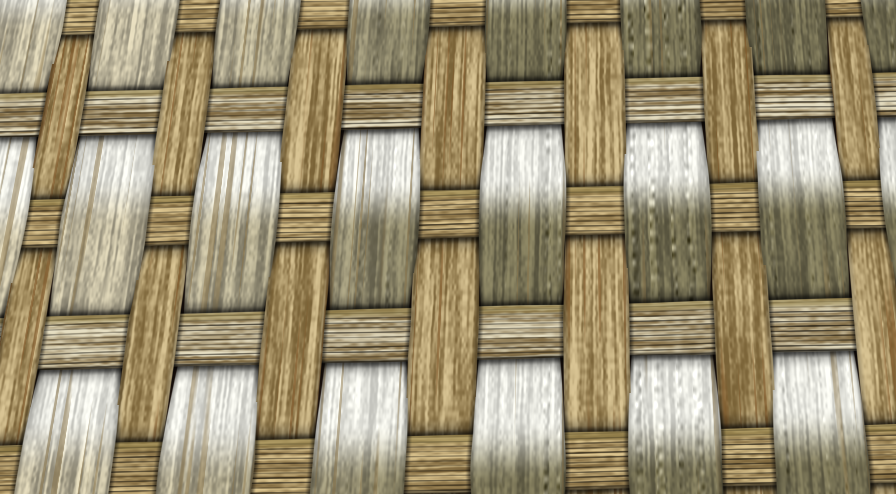
Reproduce this texture procedurally as a Shadertoy shader.

```glsl
float hash(vec2 p) {
    return fract(sin(dot(p, vec2(127.1, 311.7))) * 43758.5453);
}

float noise(vec2 p) {
    vec2 i = floor(p), f = fract(p);
    f = f * f * (3.0 - 2.0 * f);
    return mix(mix(hash(i), hash(i + vec2(1, 0)), f.x),
               mix(hash(i + vec2(0, 1)), hash(i + vec2(1, 1)), f.x), f.y);
}

// Streaks with speckle: p.x runs across the strip, p.y along it
float fibre(vec2 p, float seed) {
    p.x += 0.0016 * (noise(p * vec2(40.0, 28.0) + seed) - 0.5);
    float coarse = noise(vec2(p.x * 120.0, p.y * 3.0) + seed);
    float fine = noise(vec2(p.x * 400.0, p.y * 12.0) + seed * 1.7);
    float speckle = noise(p * vec2(420.0, 170.0) + seed);
    return smoothstep(0.15, 0.85, 0.26 * coarse + 0.5 * fine + 0.24 * speckle);
}

// Uneven spacing of the upright strips; whole indices are pale, halves are tan
float stripCentre(float i) {
    return 0.1497 * i - 0.0195 - 0.0182 * sin(0.838 * i);
}

// s is the position along the visible arch of the strip, 0 at its crest
vec3 paleColour(vec2 p, float s, float seed, float x) {
    float f = fibre(p, seed);
    vec3 shaded = mix(vec3(0.74, 0.71, 0.61), vec3(0.45, 0.43, 0.32), smoothstep(0.1, 0.6, x));
    float shine = 1.0 - smoothstep(-0.35, 0.12, s + 0.2 * (hash(vec2(seed, 3.0)) - 0.5));
    vec3 col = mix(shaded, vec3(0.91, 0.91, 0.88), shine);
    col *= mix(0.74 + 0.5 * f, 0.84 + 0.28 * f, shine);

    // Sparse thin brown lines
    float line = smoothstep(0.74, 0.9, noise(vec2(p.x * 260.0, p.y * 3.0) + seed * 2.3));
    col = mix(col, vec3(0.54, 0.46, 0.30), 0.55 * line);

    // Small raised beads in a few narrow columns
    vec2 g = vec2(p.x * 210.0, p.y * 120.0) + seed;
    float column = smoothstep(0.6, 0.8, noise(vec2(p.x * 170.0, seed)));
    float relief = noise(g) - noise(g + vec2(0.15, 0.6));
    return col + 0.3 * column * relief * smoothstep(0.1, 0.8, x);
}

vec3 tanColour(vec2 p, float seed) {
    vec3 col = mix(vec3(0.48, 0.39, 0.22), vec3(0.85, 0.77, 0.58), fibre(p, seed));
    float line = smoothstep(0.7, 0.88, noise(vec2(p.x * 300.0, p.y * 4.0) + seed * 3.1));
    return mix(col, vec3(0.50, 0.34, 0.16), 0.6 * line);
}

void drawStrips(inout vec3 col, vec2 q, float s, bool pale, float px) {
    for (int k = 0; k < 8; k++) {
        float i = float(k) + (pale ? 0.0 : 0.5);
        float seed = 13.0 * i + 5.0;
        float d = q.x - stripCentre(i);
        float spacing = stripCentre(i + 0.5) - stripCentre(i - 0.5);
        float halfWidth = pale ? 0.0485 * (1.0 - 0.17 * s * s)
                               : (0.5 * spacing - 0.0455) * (1.0 - 0.05 * s * s);
        halfWidth += 0.0018 * (noise(vec2(q.y * 25.0, seed + sign(d))) - 0.5);
        float outside = abs(d) - halfWidth;

        vec2 p = vec2(d, q.y);
        vec3 strip = pale ? paleColour(p, s, seed, q.x) : tanColour(p, seed);
        strip *= 1.0 - 0.25 * smoothstep(-0.007, 0.0, outside);
        strip *= 1.0 - 0.35 * smoothstep(0.64, 0.8, abs(s));

        // The shadow fades where the strip sinks to the level of its neighbours
        float lift = smoothstep(0.5, 0.25, abs(s));
        col *= 1.0 - 0.5 * lift * smoothstep(0.006, 0.0, outside);
        col = mix(col, strip, smoothstep(px, -px, outside));
    }
}

void drawRow(inout vec3 col, vec2 q, float row, float t, float px) {
    float gap = 0.104 + 0.0118 * row;
    float d = t * gap;
    float halfWidth = 0.213 * gap + 0.0012 * (noise(vec2(q.x * 14.0, row)) - 0.5);
    float outside = abs(d) - halfWidth;
    bool oddRow = mod(row, 2.0) > 0.5;

    float f = fibre(vec2(d, q.x * 0.7), 31.0 * row + 7.0);
    vec3 light = oddRow ? vec3(0.90, 0.87, 0.76) : vec3(0.87, 0.78, 0.57);
    vec3 strip = mix(vec3(0.46, 0.37, 0.21), light, 0.1 + 0.9 * f);

    // Dark grooves of uneven depth, an olive upper rim and a dark lower edge
    float g = d * 185.0 + 0.5 * noise(vec2(q.x * 7.0, row));
    float depth = 0.2 + 0.4 * noise(vec2(floor(g) * 3.7, q.x * 10.0 + row));
    strip *= 1.0 - depth * smoothstep(0.25, 0.05, abs(fract(g) - 0.5));
    strip = mix(strip, vec3(0.58, 0.51, 0.29), 0.6 * smoothstep(0.6, 0.85, -d / halfWidth));
    strip *= 1.0 - 0.55 * smoothstep(0.83, 1.0, d / halfWidth);

    col *= 1.0 - 0.55 * smoothstep(0.008, 0.0, outside);
    col = mix(col, strip, smoothstep(px, -px, outside));
}

void mainImage(out vec4 fragColor, in vec2 fragCoord) {
    float px = 0.8 / iResolution.x;
    vec2 p = fragCoord / iResolution.x;
    p.y = iResolution.y / iResolution.x - p.y;

    // Fan the upright strips out towards the bottom
    vec2 q = vec2(0.638 + (p.x - 0.638) / (1.0 + 0.307 * (p.y - 0.247)), p.y);

    // Row number, with rows tilted and growing downwards
    float y = p.y + 0.0234 * (p.x - 0.5) - 0.0065;
    float r = (sqrt(0.0108 + 0.0236 * y) - 0.104) / 0.0118;
    float row = floor(r + 0.5);
    float t = r - row;
    bool paleOver = mod(row, 2.0) < 0.5;

    // Weave: lower strips, the row, then upper strips
    vec3 col = vec3(0.11, 0.07, 0.05);
    drawStrips(col, q, t - (t < 0.0 ? -1.0 : 1.0), !paleOver, px);
    drawRow(col, p, row, t, px);
    drawStrips(col, q, t, paleOver, px);

    fragColor = vec4(clamp(col, 0.0, 1.0), 1.0);
}
```
